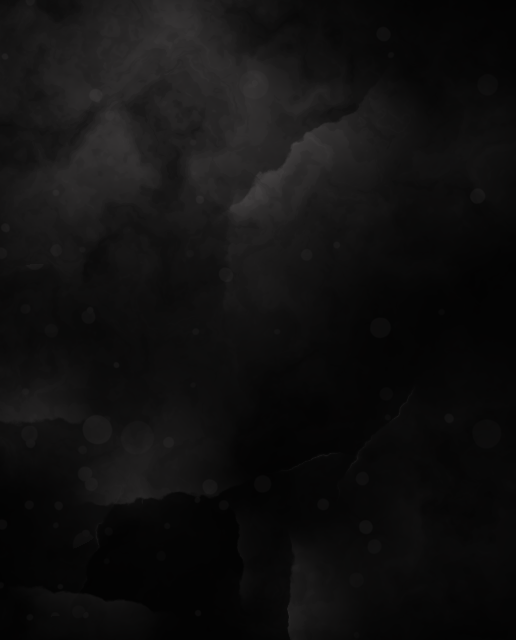
Reproduce this texture procedurally as a Shadertoy shader.

```glsl
// Draws a near-black watercolour: cloudy washes, torn pigment edges, pale rims and droplets.

const vec3  TINT = vec3(1.025, 0.985, 0.99);
const float BASE_TONE = 0.011;
const float MOTTLE = 0.75;        // contrast of the cloudy patches
const float TERRACES = 9.0;       // layered steps inside the clouds
const float EDGE_WIDTH = 0.003;
const float RIM_WIDTH = 0.0013;
const float DROP_TONE = 0.038;

// Soft washes: centre x, centre y, radius, brightness
const vec4 WASHES[11] = vec4[11](
    vec4(0.27, 0.88, 0.22, 0.120), vec4(0.08, 0.80, 0.24, 0.050),
    vec4(0.53, 0.80, 0.10, 0.045), vec4(0.42, 0.73, 0.18, 0.040),
    vec4(0.74, 0.76, 0.13, 0.045), vec4(0.41, 0.49, 0.13, 0.038),
    vec4(0.22, 0.31, 0.11, 0.050), vec4(0.04, 0.38, 0.08, 0.060),
    vec4(0.73, 0.20, 0.17, 0.036), vec4(0.48, 0.07, 0.08, 0.040),
    vec4(0.10, 0.58, 0.18, 0.028));

// Torn edges: centre x, centre y, angle towards the pigment, half length
const vec4 TEARS[10] = vec4[10](
    vec4(0.47, 0.77, -0.78, 0.15), vec4(0.25, 0.23, 1.75, 0.11),
    vec4(0.04, 0.34, 1.45, 0.08), vec4(0.455, 0.05, 0.05, 0.09),
    vec4(0.50, 0.275, -1.55, 0.06), vec4(0.59, 0.31, -0.45, 0.10),
    vec4(0.13, 0.06, -1.70, 0.10), vec4(0.36, 0.14, 0.15, 0.07),
    vec4(0.36, 0.61, -0.15, 0.10), vec4(0.14, 0.14, 2.70, 0.11));

// Brightness of each torn wash and of its rim
const vec2 TEAR_TONES[10] = vec2[10](
    vec2(0.085, 0.02), vec2(0.060, 0.02), vec2(0.055, 0.01), vec2(0.075, 0.08),
    vec2(0.016, 0.07), vec2(0.016, 0.07), vec2(0.055, 0.01), vec2(0.050, 0.03),
    vec2(0.022, 0.01), vec2(0.018, 0.06));

vec2 hash2(vec2 p) {
    vec3 q = fract(p.xyx * vec3(0.1031, 0.1030, 0.0973));
    q += dot(q, q.yzx + 33.33);
    return fract((q.xx + q.yz) * q.zy);
}

float gradientDot(vec2 cell, vec2 corner, vec2 f) {
    return dot(hash2(cell + corner) * 2.0 - 1.0, f - corner);
}

float noise(vec2 p) {
    vec2 i = floor(p), f = p - i;
    vec2 u = f * f * f * (f * (f * 6.0 - 15.0) + 10.0);
    float low = mix(gradientDot(i, vec2(0, 0), f), gradientDot(i, vec2(1, 0), f), u.x);
    float high = mix(gradientDot(i, vec2(0, 1), f), gradientDot(i, vec2(1, 1), f), u.x);
    return mix(low, high, u.y);
}

float fbm(vec2 p) {
    float sum = 0.0, amp = 0.6;
    for (int i = 0; i < 5; i++) {
        sum += amp * noise(p);
        p = mat2(1.6, 1.2, -1.2, 1.6) * p + 17.3;
        amp *= 0.52;
    }
    return sum;
}

vec2 warp(vec2 p) {
    return vec2(fbm(p + 40.0), fbm(p + 71.0));
}

// Cloudy patches with crisp overlapping borders
float mottle(vec2 p) {
    float cloud = fbm(p * 6.0 + 1.2 * warp(p * 9.0));
    float level = cloud * TERRACES;
    float stepped = floor(level) + smoothstep(0.35, 0.65, fract(level));
    return mix(cloud, stepped / TERRACES, 0.6);
}

// Flat round drops, at most one in each cell
float drops(vec2 p, float cells, float density, float blur) {
    vec2 g = p * cells, id = floor(g);
    vec2 place = hash2(id + cells), kind = hash2(id + cells + 50.0);
    float radius = mix(0.10, 0.29, kind.x * kind.x);
    float dist = length(fract(g) - 0.3 - 0.4 * place) - radius;
    float shape = 1.0 - smoothstep(-blur * cells, blur * cells, dist);
    return shape * step(kind.y, density) * mix(0.4, 1.0, place.x);
}

void mainImage(out vec4 fragColor, in vec2 fragCoord) {
    vec2 p = fragCoord / iResolution.y;
    p.x += 0.5 * (0.8047 - iResolution.x / iResolution.y);
    float pixel = 1.0 / iResolution.y;
    vec2 ragged = warp(p * 38.0);
    vec2 soft = p + 0.11 * warp(p * 5.0) + 0.016 * ragged;
    vec2 torn = p + 0.075 * warp(p * 4.5 + 9.0) + 0.012 * ragged;

    // Soft washes
    float tone = BASE_TONE;
    for (int i = 0; i < 11; i++) {
        vec2 d = (soft - WASHES[i].xy) / WASHES[i].z;
        tone += WASHES[i].w * exp(-dot(d, d));
    }

    // Torn washes: sharp on one side, fading on the other
    float rims = 0.0;
    float edge = max(EDGE_WIDTH, pixel);
    float broken = smoothstep(-0.2, 0.3, noise(p * 23.0));
    for (int i = 0; i < 10; i++) {
        vec4 tear = TEARS[i];
        vec2 dir = vec2(cos(tear.z), sin(tear.z)), d = torn - tear.xy;
        float across = dot(d, dir);
        float along = dot(d, vec2(-dir.y, dir.x)) / tear.w;
        float fade = exp(-along * along * along * along);
        float body = smoothstep(-edge, edge, across) * exp(-max(across, 0.0) / (0.02 + 0.4 * tear.w));
        tone += TEAR_TONES[i].x * fade * body;
        rims += TEAR_TONES[i].y * fade * broken * exp(-abs(across) / max(RIM_WIDTH, 0.6 * pixel));
    }
    tone *= max(1.0 + MOTTLE * 1.6 * mottle(p) + 0.12 * ragged.x, 0.1);

    // Droplets gather in the lower left corner
    vec2 corner = (p - vec2(0.08, 0.23)) / vec2(0.24, 0.22);
    float density = 0.10 + 0.45 * exp(-dot(corner, corner));
    vec2 wobble = p + 0.004 * warp(p * 20.0);
    float spots = max(drops(wobble, 11.0, density, pixel), drops(wobble + 0.37, 23.0, density * 0.7, pixel));

    tone += rims + DROP_TONE * spots;
    fragColor = vec4(tone * TINT, 1.0);
}
```
